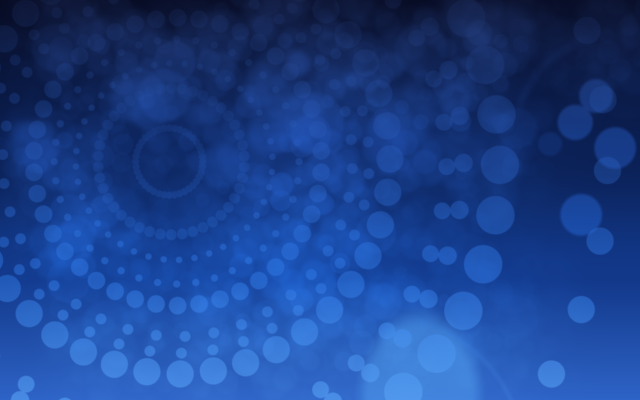
Write a Shadertoy shader that draws this background.

```glsl
const float TAU = 6.28318;

vec3 hash3(vec2 cell) {
    vec3 q = fract(cell.xyx * vec3(0.1031, 0.1030, 0.0973));
    q += dot(q, q.yxz + 33.33);
    return fract((q.xxy + q.yzz) * q.zyx);
}

// Four colour stops from the bottom of the canvas to the top
vec3 ramp(vec3 a, vec3 b, vec3 c, vec3 d, float y) {
    vec3 lower = mix(a, b, clamp(y / 0.3, 0.0, 1.0));
    vec3 upper = mix(c, d, clamp((y - 0.65) / 0.35, 0.0, 1.0));
    return mix(lower, upper, smoothstep(0.3, 0.65, y));
}

float disc(float dist, float radius, float blur) {
    blur = max(blur, 1.0 / iResolution.y);
    return 1.0 - smoothstep(radius - blur, radius + blur, dist);
}

// Soft patches: centre, radius, strength
float mistDensity(vec2 p) {
    vec4 patches[12] = vec4[12](
        vec4(0.20, 0.90, 0.13, 0.45), vec4(0.42, 0.76, 0.15, 0.70),
        vec4(0.70, 0.89, 0.17, 0.50), vec4(0.93, 0.75, 0.17, 0.70),
        vec4(1.20, 0.90, 0.13, 0.50), vec4(1.18, 0.64, 0.14, 0.50),
        vec4(0.72, 0.60, 0.18, 0.65), vec4(0.07, 0.62, 0.06, 0.65),
        vec4(0.20, 0.62, 0.08, 0.60), vec4(0.21, 0.41, 0.12, 0.65),
        vec4(0.76, 0.36, 0.24, 0.50), vec4(1.54, 0.90, 0.11, 0.40));
    float sum = 0.0;
    for (int i = 0; i < 12; i++) {
        vec2 d = (p - patches[i].xy) / patches[i].z;
        sum += patches[i].w * exp(-dot(d, d));
    }
    float band = (p.y - 0.2) / 0.16;
    sum += 0.3 * exp(-band * band) * smoothstep(0.05, 0.25, p.x) * smoothstep(1.5, 1.15, p.x);
    return min(sum, 1.0);
}

// Cellular layer of blurred discs, thickest inside the mist
float bokeh(vec2 p, float size, float seed) {
    vec2 home = floor(p / size);
    float clear = 1.0;
    for (int j = -1; j <= 1; j++)
    for (int i = -1; i <= 1; i++) {
        vec2 cell = home + vec2(i, j);
        vec3 rnd = hash3(cell + seed);
        vec2 centre = (cell + rnd.xy) * size;
        float radius = size * mix(0.3, 0.65, rnd.z);
        float cover = disc(length(p - centre), radius, size * mix(0.04, 0.22, rnd.x));
        clear *= 1.0 - cover * 0.3 * mistDensity(centre) * (0.5 + rnd.y);
    }
    return 1.0 - clear;
}

float dotRing(vec2 d, float ringRadius, float count, float dotRadius, float phase) {
    float stride = TAU / count;
    float angle = round((atan(d.x, -d.y) - phase) / stride) * stride + phase;
    vec2 centre = ringRadius * vec2(sin(angle), -cos(angle));
    return disc(length(d - centre), dotRadius, 0.0025);
}

void mainImage(out vec4 fragColor, in vec2 fragCoord) {
    vec2 p = fragCoord / iResolution.xy * vec2(1.6, 1.0);
    vec3 color = ramp(vec3(0.18, 0.39, 0.78), vec3(0.07, 0.22, 0.54),
                      vec3(0.04, 0.12, 0.32), vec3(0.025, 0.04, 0.13), p.y);
    vec3 glow = ramp(vec3(0.33, 0.62, 0.95), vec3(0.14, 0.43, 0.89),
                     vec3(0.14, 0.34, 0.74), vec3(0.15, 0.24, 0.48), p.y);

    // Mist and scattered lights
    color = mix(color, glow, 0.36 * mistDensity(p));
    color = mix(color, glow, bokeh(p, 0.13, 3.0));
    color = mix(color, glow, bokeh(p, 0.085, 17.0));
    color = mix(color, glow, 0.8 * bokeh(p, 0.05, 41.0));

    // Pale dome at the foot and two faint arcs
    float dome = length((p - vec2(1.05, 0.0)) / vec2(0.155, 0.22));
    color = mix(color, vec3(0.34, 0.65, 0.96), 0.48 * (1.0 - smoothstep(0.8, 1.1, dome)));
    float footArc = abs(length(p - vec2(0.95, -0.15)) - 0.36);
    float topArc = abs(length(p - vec2(1.55, 0.65)) - 0.265);
    color = mix(color, glow, 0.15 * smoothstep(0.012, 0.0, footArc) * step(1.05, p.x));
    color = mix(color, glow, 0.12 * smoothstep(0.02, 0.0, topArc)
                * smoothstep(1.5, 1.4, p.x) * smoothstep(0.65, 0.75, p.y));

    // Loose lights on the right: centre, radius
    vec3 lights[5] = vec3[5](vec3(1.49, 0.76, 0.042), vec3(1.438, 0.694, 0.044),
        vec3(1.538, 0.63, 0.052), vec3(1.453, 0.463, 0.052), vec3(1.375, 0.64, 0.03));
    for (int i = 0; i < 5; i++) {
        float cover = disc(length(p - lights[i].xy), lights[i].z, 0.006);
        color = mix(color, glow, (i == 4 ? 0.2 : 0.5) * cover);
    }

    // Concentric dotted rings: ring radius, count, dot radius, phase
    vec4 rings[12] = vec4[12](
        vec4(1.075, 38, 0.034, 0.062), vec4(0.806, 40, 0.048, -0.01),
        vec4(0.715, 38, 0.023, 0.078), vec4(0.673, 38, 0.021, 0.064),
        vec4(0.531, 40, 0.034, 0.012), vec4(0.479, 38, 0.0135, 0.02),
        vec4(0.4375, 38, 0.0135, 0.043), vec4(0.36, 42, 0.022, 0.0),
        vec4(0.306, 40, 0.009, 0.0), vec4(0.246, 40, 0.008, 0.05),
        vec4(0.183, 42, 0.0135, 0.0), vec4(0.084, 40, 0.009, 0.0));
    vec3 dotColor = mix(glow, vec3(0.38, 0.68, 1.0), 0.35 * (1.0 - p.y));
    for (int i = 0; i < 12; i++) {
        vec4 r = rings[i];
        vec2 centre = vec2(mix(0.423, 0.444, smoothstep(0.1, 0.36, r.x)), 0.596);
        float cover = dotRing(p - centre, r.x, r.y, r.z, r.w);
        float strength = mix(0.6, 0.16, p.y) * (r.x < 0.2 ? 0.6 : 1.0);
        color = mix(color, dotColor, strength * cover);
    }
    fragColor = vec4(color, 1.0);
}
```
